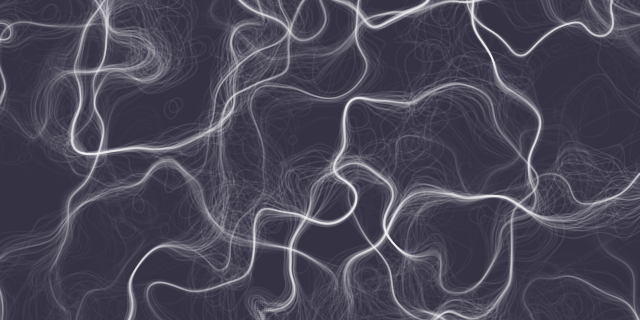
This pattern is drawn by a Shadertoy shader. Its source:

```glsl
// Pale filament bundles meandering over a dark violet ground.
// Each strand is the zero contour of a warped noise field plus a random
// blend of smaller fields, so strands pinch together and fan out again.

const int BUNDLES = 5;
const int VEILS = 2;              // how many of the bundles are dim and loose
const int STRANDS = 58;
const float LINE_WIDTH = 0.0042;  // in canvas heights
const vec3 GROUND = vec3(0.208, 0.198, 0.268);
const vec3 THREAD = vec3(0.95, 0.95, 0.96);

float hash(vec2 p) {
    return fract(sin(dot(p, vec2(127.1, 311.7))) * 43758.5453);
}

// Unit gradient at a lattice cell
vec2 latticeGradient(vec2 cell) {
    float angle = 6.28318 * hash(cell);
    return vec2(cos(angle), sin(angle));
}

// Gradient noise, roughly -0.6 to 0.6
float noise(vec2 p, float seed) {
    p += seed * vec2(7.31, 4.73);
    vec2 i = floor(p), f = p - i;
    vec2 u = f * f * f * (f * (f * 6.0 - 15.0) + 10.0);
    vec2 e = vec2(1.0, 0.0);
    float a = dot(latticeGradient(i), f);
    float b = dot(latticeGradient(i + e.xy), f - e.xy);
    float c = dot(latticeGradient(i + e.yx), f - e.yx);
    float d = dot(latticeGradient(i + e.xx), f - e.xx);
    return mix(mix(a, b, u.x), mix(c, d, u.x), u.y);
}

vec2 rotate(vec2 p, float angle) {
    float c = cos(angle), s = sin(angle);
    return vec2(c * p.x - s * p.y, s * p.x + c * p.y);
}

// Bends the plane so that contours meander
vec2 warp(vec2 p, float seed) {
    vec2 wide = vec2(noise(p * 3.5, seed + 1.0), noise(p * 3.5, seed + 2.0));
    vec2 fine = vec2(noise(p * 7.3, seed + 3.0), noise(p * 7.3, seed + 4.0));
    return p + 0.22 * wide + 0.05 * fine;
}

// x: path of the bundle, yzw: the ways its strands may stray from it
vec4 bundleFields(vec2 p, float seed, float frequency) {
    vec2 q = rotate(warp(p, seed), seed);
    float path = noise(q * frequency, seed + 5.0) + 0.06 * sin(seed * 2.7);
    float pinch = mix(0.14, 1.1, smoothstep(-0.3, 0.35, noise(p * 2.6, seed + 6.0)));
    vec3 stray = vec3(0.9 * noise(p * 2.2, seed + 7.0),
                      0.75 * noise(p * 4.1, seed + 8.0),
                      0.45 * noise(p * 6.7, seed + 9.0));
    return vec4(path, pinch * stray);
}

// Soft coverage of the zero contour of a field with the given slope
float contour(float value, vec2 slope, float width) {
    float steepness = length(slope);
    float dist = abs(value) / max(steepness, 0.05);
    return (1.0 - smoothstep(0.0, width, dist)) * smoothstep(0.0, 0.6, steepness);
}

// Summed light of all strands in one bundle
float bundleLight(vec4 fields, vec4 slopeX, vec4 slopeY, float seed) {
    float light = 0.0;
    for (int k = 0; k < STRANDS; k++) {
        vec2 id = vec2(float(k), seed);
        float reach = hash(id + 0.5);
        vec3 direction = 2.0 * vec3(hash(id + 11.3), hash(id + 23.7), hash(id + 37.1)) - 1.0;
        vec4 blend = vec4(1.0, direction * pow(reach, 1.6));
        vec2 slope = vec2(dot(blend, slopeX), dot(blend, slopeY));
        float opacity = mix(0.09, 0.045, reach) * mix(0.5, 1.5, hash(id + 51.9));
        light += opacity * contour(dot(blend, fields), slope, LINE_WIDTH);
    }
    return light;
}

void mainImage(out vec4 fragColor, in vec2 fragCoord) {
    vec2 p = fragCoord / iResolution.y;
    float light = 0.0;

    for (int b = 0; b < BUNDLES; b++) {
        float seed = 1.37 + 3.19 * float(b);
        bool veil = b >= BUNDLES - VEILS;

        // Veils stray farther from their path
        vec4 fields = bundleFields(p, seed, veil ? 1.8 : 1.35);
        fields.yzw *= veil ? 1.8 : 1.0;
        vec4 slopeX = dFdx(fields) * iResolution.y;
        vec4 slopeY = dFdy(fields) * iResolution.y;

        // Brightness drifts along the path
        float drift = smoothstep(-0.25, 0.3, noise(p * 1.2, seed + 10.0));
        float strength = mix(0.25, 1.25, drift) * (veil ? 0.55 : 1.0);
        light += strength * bundleLight(fields, slopeX, slopeY, seed);
    }

    fragColor = vec4(mix(GROUND, THREAD, 1.0 - exp(-light)), 1.0);
}
```
